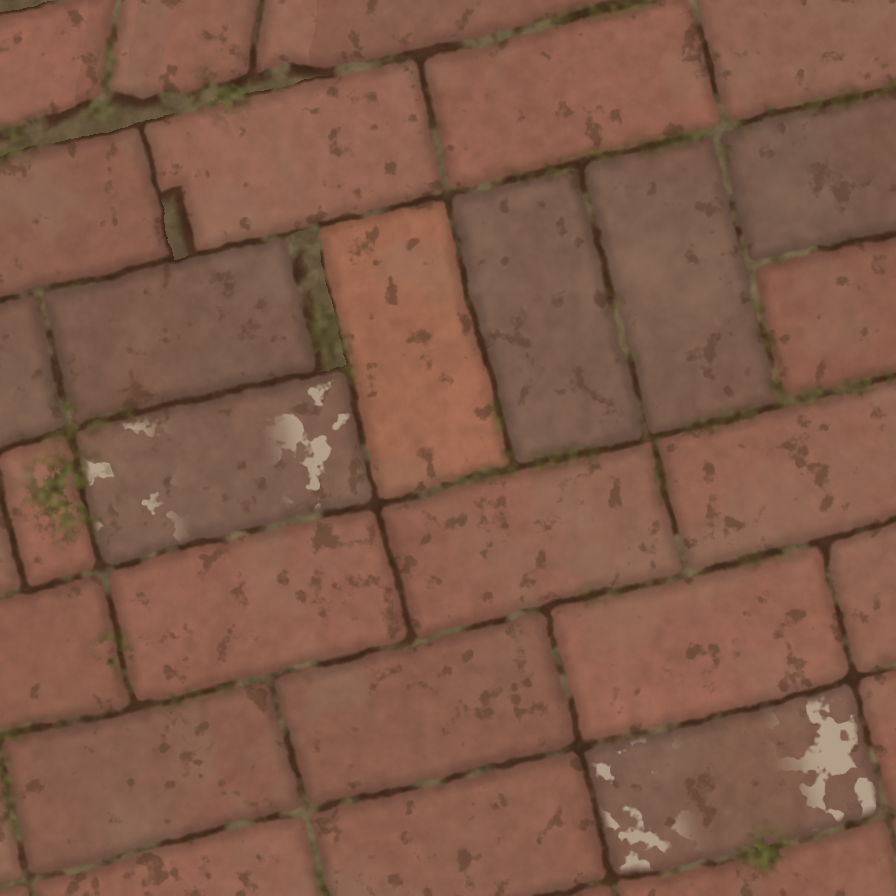
Write a WebGL 1 fragment shader that draws this texture.

```glsl
precision highp float;
// Weathered red brick paving on a slant, with mossy joints, worn bricks and paint flecks.
uniform vec2 u_resolution;

float hash(vec2 p) {
  p = fract(p * vec2(0.1031, 0.1137));
  p += dot(p, p.yx + 33.33);
  return fract((p.x + p.y) * p.x * 17.3);
}

float noise(vec2 p) {
  vec2 i = floor(p), f = fract(p);
  f = f * f * (3.0 - 2.0 * f);
  return mix(mix(hash(i), hash(i + vec2(1, 0)), f.x),
             mix(hash(i + vec2(0, 1)), hash(i + vec2(1, 1)), f.x), f.y);
}

float fbm(vec2 p) {
  float sum = 0.0, amp = 0.5;
  for (int i = 0; i < 4; i++) {
    sum += amp * noise(p);
    p = mat2(1.6, 1.2, -1.2, 1.6) * p + 17.0;
    amp *= 0.5;
  }
  return sum / 0.9375;
}

float boxDistance(vec2 p, vec2 halfSize, float radius) {
  vec2 d = abs(p) - halfSize + radius;
  return length(max(d, 0.0)) + min(max(d.x, d.y), 0.0) - radius;
}

float clump(vec2 p, vec2 centre, float radius) {
  return 1.0 - smoothstep(0.2, 1.0, length(p - centre) / radius);
}

void main() {
  vec2 p = gl_FragCoord.xy / u_resolution;
  float soft = max(0.0025, 1.0 / u_resolution.y);

  // Slanted layout with uneven edges
  vec2 wobble = vec2(noise(p * 9.0 + 3.0), noise(p * 9.0 + 40.0)) - 0.5;
  vec2 ragged = vec2(fbm(p * 55.0 + 7.0), fbm(p * 55.0 + 80.0)) - 0.5;
  vec2 q = mat2(0.972, -0.233, 0.233, 0.972) * (p + 0.009 * wobble + 0.008 * ragged);

  // Courses, with a block of upright bricks across two of them
  float row = floor((q.y - 0.013) / 0.158);
  bool middle = row > 1.5 && row < 3.5;
  bool upright = middle && q.x > 0.513 && q.x < 0.975;
  bool leftSide = q.x < 0.513;
  vec2 size = vec2(0.316, 0.158);
  float start = row > 0.5 && row < 3.5 ? 0.197 : 0.037;
  if (middle && q.x > 0.975) start = 0.975;
  if (upright) {
    size = vec2(0.154, 0.316);
    start = 0.513;
  }
  if (row > 4.5) {
    q.x -= 0.39 * (q.y - 0.88);
    start = 0.508;
    size.x = q.x > start ? 0.6 : 0.173;
  }
  float col = floor((q.x - start) / size.x);
  vec2 low = vec2(start + col * size.x, 0.013 + 0.158 * (upright ? 2.0 : row));

  // Cut bricks and wide gaps
  if (row == 2.0 && col == -1.0 && leftSide) {
    bool shard = q.x > 0.11;
    if (shard) low.x = 0.11;
    size.x = shard ? 0.087 : 0.229;
  }
  if (row == 3.0 && col == 0.0 && leftSide) size.x -= 0.03;
  if (row > 4.5) {
    float gap = 0.004 + 0.04 * smoothstep(0.62, 0.48, q.x) * noise(vec2(q.x * 18.0, 2.0));
    low.y += gap;
    size.y -= gap;
  }
  vec2 local = q - low - 0.5 * size;
  float edge = boxDistance(local, 0.5 * size - 0.0035, 0.009);
  if (row == 4.0 && col == 1.0) edge = max(edge, -max(q.x - 0.38, q.y - 0.725));

  // Brick colour: red, orange or greyed by wear
  vec2 id = floor(low * 100.0 + 0.5) + 200.0;
  float cloud = fbm(p * 7.0 + id), grain = fbm(p * 75.0);
  bool painted = (row == 2.0 && col == 0.0 && leftSide) || (row == -1.0 && col == 2.0);
  float grey = 0.3 * hash(id);
  if (upright) grey = col > 0.0 ? 1.0 : 0.0;
  else if (row == 3.0) grey = 0.85;
  if (painted) grey = 0.8;
  grey = clamp(grey + 0.9 * (cloud - 0.5), 0.0, 1.0);
  vec3 brick = mix(vec3(0.575, 0.38, 0.308), vec3(0.455, 0.345, 0.285), grey);
  if (upright && col == 0.0) brick = mix(brick, vec3(0.61, 0.40, 0.30), 0.7);
  brick *= 0.96 + 0.08 * hash(id + 9.0);
  brick *= 1.0 + 0.16 * (cloud - 0.5) + 0.16 * (grain - 0.5);
  brick = mix(brick, vec3(0.56, 0.44, 0.36), 0.35 * smoothstep(0.52, 0.75, fbm(p * 13.0 + 60.0)));
  brick = mix(brick, vec3(0.36, 0.25, 0.18), 0.6 * smoothstep(0.65, 0.8, fbm(p * 48.0 + 21.0)));
  brick *= 1.0 - 0.17 * smoothstep(-0.018, 0.0, edge);

  // Pale paint flecks near the ends of the painted bricks
  if (painted) {
    float fleck = smoothstep(0.58, 0.64, fbm(p * 34.0 + 5.0));
    fleck *= smoothstep(0.04, 0.10, abs(local.x)) * smoothstep(0.0, -0.012, edge);
    brick = mix(brick, vec3(0.73, 0.66, 0.57), 0.85 * fleck);
  }

  // Dark joints holding lighter soil
  float soil = smoothstep(0.45, 0.72, fbm(p * 26.0 + 90.0));
  soil = max(soil, 0.8 * smoothstep(0.005, 0.018, edge));
  vec3 joint = mix(vec3(0.27, 0.175, 0.115), vec3(0.43, 0.37, 0.27), soil);
  joint *= 0.8 + 0.4 * grain;
  vec3 colour = mix(brick, joint, smoothstep(-soft, soft, edge));

  // Moss along the joints and in a few tufts
  float moss = 0.6 * smoothstep(0.58, 0.7, fbm(p * 8.0 + 33.0)) * smoothstep(-0.012, 0.002, edge);
  moss = max(moss, clump(p, vec2(0.075, 0.45), 0.075));
  moss = max(moss, clump(p, vec2(0.125, 0.27), 0.035));
  moss = max(moss, clump(p, vec2(0.853, 0.05), 0.04));
  moss = max(moss, 0.8 * clump(p, vec2(0.25, 0.90), 0.05));
  moss *= smoothstep(0.36, 0.58, fbm(p * 65.0 + 11.0));
  vec3 leaf = mix(vec3(0.22, 0.19, 0.09), vec3(0.43, 0.43, 0.23), noise(p * 130.0));
  gl_FragColor = vec4(mix(colour, leaf, 0.85 * moss), 1.0);
}
```
